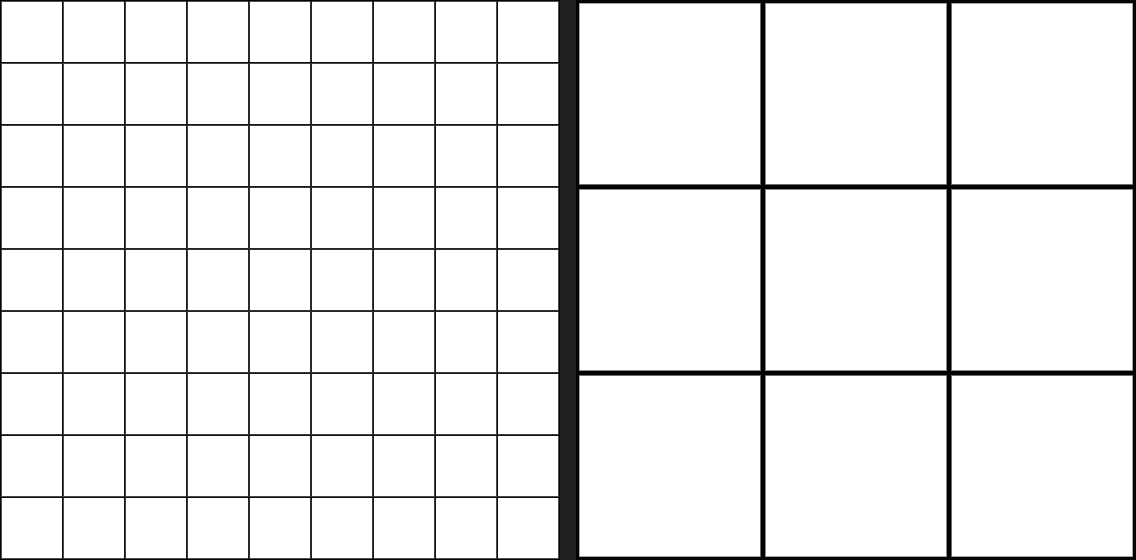
Left: the whole. Right: its middle third, enlarged.
Give the GLSL for this pattern, as a three.js fragment shader.

```glsl
varying vec2 vUv;

const float CELLS = 9.0;
const float LINE_WIDTH = 0.003;
const vec3 PAPER = vec3(1.0);
const vec3 INK = vec3(0.01);

// Distance on each axis to the nearest line, with outer lines inset to fit
vec2 lineDistance(vec2 p, float cells, float width) {
  float pitch = (1.0 - width) / cells;
  vec2 offset = p - 0.5 * width;
  return abs(offset - pitch * floor(offset / pitch + 0.5));
}

// Smoothed coverage of a stroke at a given distance from its centre
vec2 strokeCoverage(vec2 dist, float width, vec2 blur) {
  return clamp((0.5 * width - dist) / blur + 0.5, 0.0, 1.0);
}

void main() {
  vec2 blur = max(fwidth(vUv), vec2(0.00001));
  vec2 dist = lineDistance(vUv, CELLS, LINE_WIDTH);
  vec2 stroke = strokeCoverage(dist, LINE_WIDTH, blur);

  // Join vertical and horizontal strokes
  float grid = max(stroke.x, stroke.y);
  gl_FragColor = vec4(mix(PAPER, INK, grid), 1.0);
}
```
